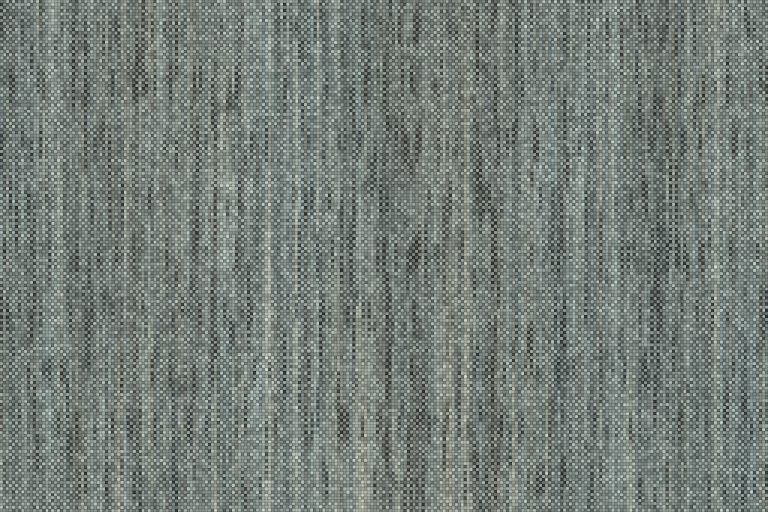
Reproduce this texture procedurally as a Shadertoy shader.

```glsl
// Plain-woven grey-green cloth with fine, streaky, slubbed vertical threads.

const vec2 THREADS = vec2(170.0, 164.0);   // threads per canvas height
const vec3 WEFT_COLOR  = vec3(0.700, 0.752, 0.714);
const vec3 WARP_COLOR  = vec3(0.440, 0.470, 0.450);
const vec3 SLUB_COLOR  = vec3(0.190, 0.200, 0.185);
const vec3 CREAM_COLOR = vec3(0.690, 0.690, 0.620);
const vec3 BLUE_TINT   = vec3(-0.024, 0.0, 0.022);
const int SAMPLES = 3;
const float SAMPLE_SPREAD = 0.75;          // in pixels

float hash(vec2 p) {
    vec3 q = fract(p.xyx * vec3(0.1031, 0.1030, 0.0973));
    q += dot(q, q.yzx + 33.33);
    return fract((q.x + q.y) * q.z);
}

float cornerSlope(vec2 corner, vec2 offset) {
    float angle = 6.2832 * hash(corner);
    return dot(vec2(cos(angle), sin(angle)), offset);
}

// Gradient noise, centred on zero
float gradientNoise(vec2 p) {
    vec2 i = floor(p), f = fract(p);
    vec2 u = f * f * f * (f * (f * 6.0 - 15.0) + 10.0);
    vec2 e = vec2(1.0, 0.0);
    float low  = mix(cornerSlope(i, f), cornerSlope(i + e, f - e), u.x);
    float high = mix(cornerSlope(i + e.yx, f - e.yx),
                     cornerSlope(i + e.xx, f - e.xx), u.x);
    return mix(low, high, u.y);
}

// Vertical bands of lighter and darker cloth, mostly narrow
float bandTone(vec2 p) {
    return 0.5 * gradientNoise(vec2(p.x * 9.0 + 3.7, p.y * 0.2 + 5.2))
         + 0.9 * gradientNoise(vec2(p.x * 42.0 + 11.3, p.y * 0.4 + 8.4));
}

// Rounded light on one float; x runs along the thread, y across it
float threadShade(vec2 f) {
    return 1.04 - 0.7 * f.x * f.x - 0.9 * f.y * f.y;
}

vec3 warpColor(float column, float y, float band) {
    float tone = gradientNoise(vec2(column * 7.37 + 2.3, y * 2.5));
    float slub = gradientNoise(vec2(column * 5.17 + 40.6, y * 9.0));
    float cream = gradientNoise(vec2(column * 0.43 + 71.4, y * 0.4 + 2.6));
    vec3 color = WARP_COLOR * (1.0 + 0.5 * tone);
    color = mix(color, CREAM_COLOR, 0.65 * smoothstep(0.12, 0.5, cream + 0.3 * band));
    return mix(color, SLUB_COLOR, 0.85 * smoothstep(0.12, 0.42, slub - 0.25 * band));
}

vec3 weftColor(float row, float x) {
    float tone = gradientNoise(vec2(x * 7.0, row * 5.31 + 17.4));
    return WEFT_COLOR * (1.0 + 0.16 * tone);
}

vec3 weave(vec2 p) {
    // Threads wander slightly from a straight grid
    vec2 wander = vec2(gradientNoise(p * vec2(40.0, 3.0)),
                       gradientNoise(p * vec2(3.0, 40.0) + 30.0));
    vec2 grid = p * THREADS + vec2(0.3, 0.4) * wander;
    vec2 id = floor(grid);
    vec2 f = fract(grid) - 0.5;

    float band = bandTone(p);
    vec3 warp = warpColor(id.x, p.y, band);
    vec3 weft = weftColor(id.y, p.x);

    // Alternate crossings; the warp stains the weft so streaks stay unbroken
    float weftOnTop = mod(id.x + id.y, 2.0);
    vec3 color = weftOnTop > 0.5
        ? mix(weft, warp, 0.36) * threadShade(f)
        : warp * threadShade(f.yx);

    // Uneven yarn, bands and cool threads
    color *= 1.0 + 0.36 * (hash(id + 9.0) - 0.5) + 0.15 * band;
    float cool = gradientNoise(p * vec2(2.2, 0.7) + 6.3)
               + gradientNoise(vec2(id.x * 3.71, p.y * 2.0 + 50.0));
    return color + BLUE_TINT * cool;
}

void mainImage(out vec4 fragColor, in vec2 fragCoord) {
    // Average a small grid of samples to keep the fine weave smooth
    vec3 sum = vec3(0.0);
    for (int j = 0; j < SAMPLES; j++) {
        for (int i = 0; i < SAMPLES; i++) {
            vec2 offset = (vec2(i, j) + 0.5) / float(SAMPLES) - 0.5;
            sum += weave((fragCoord + SAMPLE_SPREAD * offset) / iResolution.y);
        }
    }
    fragColor = vec4(sum / float(SAMPLES * SAMPLES), 1.0);
}
```
